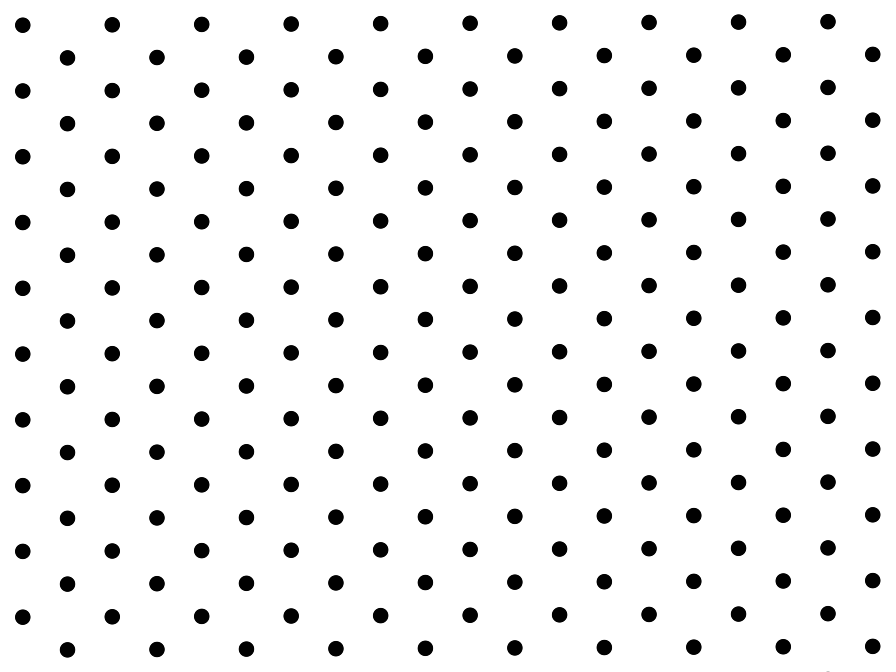
Reproduce this pattern procedurally as a WebGL 2 fragment shader.

```glsl
#version 300 es
precision highp float;
// Black polka dots on white, ten staggered pairs across and down.
// Two rectangular lattices, offset by half a cell, give the nearest dot;
// a slight shear lifts the rows toward the right.

uniform vec2 u_resolution;
out vec4 frag_color;

// Lengths are fractions of the canvas height.
const vec2 CELL = vec2(0.13314, 0.09788);
const vec2 FIRST_DOT = vec2(0.03390, 0.96250);
const float ROW_SLOPE = 0.00435;
const float DOT_RADIUS = 0.01155;
const float EDGE_PIXELS = 1.1;
const vec3 PAPER = vec3(1.0);
const vec3 INK = vec3(0.005);

// Distance to the nearest point of a lattice with one point at the origin.
float lattice_distance(vec2 p) {
    return length((fract(p / CELL + 0.5) - 0.5) * CELL);
}

void main() {
    vec2 p = gl_FragCoord.xy / u_resolution.y - FIRST_DOT;
    p.y -= ROW_SLOPE * p.x;

    // Signed distance to the closest dot of either lattice
    float center_distance = min(lattice_distance(p), lattice_distance(p - 0.5 * CELL));
    float dot_distance = center_distance - DOT_RADIUS;

    // Antialiased ink coverage
    float half_edge = 0.5 * EDGE_PIXELS / u_resolution.y;
    float ink = 1.0 - smoothstep(-half_edge, half_edge, dot_distance);
    frag_color = vec4(mix(PAPER, INK, ink), 1.0);
}
```
